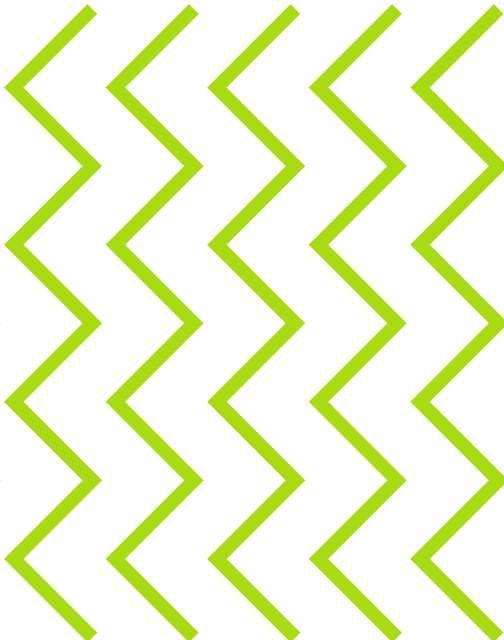
A Shadertoy shader for this pattern:

```glsl
const vec3 PAPER = vec3(1.0);
const vec3 LIME = vec3(0.66, 0.86, 0.07);

const float COLUMN_PITCH = 0.1587;   // all lengths in canvas heights
const float COLUMN_CENTER = 0.0829;
const float ZIGZAG_TOP = 0.0141;
const float ZIGZAG_PERIOD = 0.2455;
const float ZIGZAG_COUNT = 4.0;
const float HALF_STROKE = 0.01077;
const float DIAGONAL = 0.70711;

// Offset from the centre of the nearest repeat
float repeatCentered(float x, float center, float pitch) {
    return mod(x - center + 0.5 * pitch, pitch) - 0.5 * pitch;
}

// Mitred 45 degree zigzag with square-cut ends; y runs down from its first end
float zigzagDistance(vec2 p, float period, float count, float halfStroke) {
    float swing = 0.25 * period;

    // Clamping the index extends the end segments straight past the caps
    float index = clamp(floor(p.y / period), 0.0, count - 1.0);
    float centerline = abs(p.y - (index + 0.5) * period) - swing;
    float stroke = abs(p.x - centerline) * DIAGONAL - halfStroke;

    // Cut perpendicular to the first and last segments
    float fromEnd = min(p.y, count * period - p.y);
    float cap = (p.x - swing - fromEnd) * DIAGONAL;
    return max(stroke, cap);
}

float coverage(float distance, float pixel) {
    return clamp(0.5 - distance / pixel, 0.0, 1.0);
}

void mainImage(out vec4 fragColor, in vec2 fragCoord) {
    float pixel = 1.0 / iResolution.y;
    vec2 uv = fragCoord * pixel;

    // Columns across, measured downward from the top
    vec2 p = vec2(repeatCentered(uv.x, COLUMN_CENTER, COLUMN_PITCH),
                  1.0 - uv.y - ZIGZAG_TOP);

    float d = zigzagDistance(p, ZIGZAG_PERIOD, ZIGZAG_COUNT, HALF_STROKE);
    fragColor = vec4(mix(PAPER, LIME, coverage(d, pixel)), 1.0);
}
```
